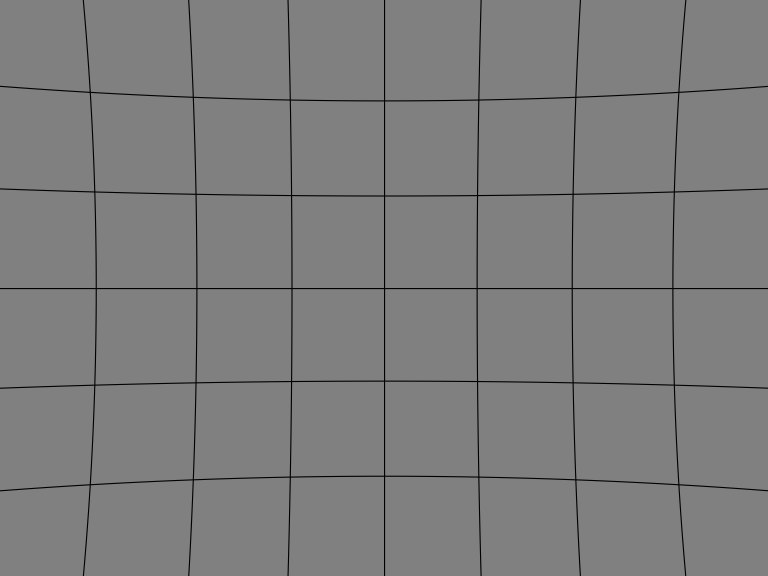
Reproduce this pattern procedurally as a Shadertoy shader.

```glsl
// Thin black square grid bent by pincushion lens distortion on flat grey.

// Lengths are fractions of the canvas height.
#define SPACING 0.16
#define PINCUSHION 0.171
#define LINE_WIDTH 0.00195
#define CENTRE_SHIFT vec2(0.00098, -0.00098)
#define OUTER_LINE vec2(3.0, 2.0)
#define GREY vec3(0.502)
#define INK vec3(0.0)

// Grid coordinates under the lens; lines lie on the integers.
vec2 lensGrid(vec2 p) {
    return p / (SPACING * (1.0 + PINCUSHION * dot(p, p)));
}

// Share of a one-pixel box covered by a line, from its offset in pixels.
vec2 lineCoverage(vec2 offset, float width) {
    vec2 upper = min(offset + 0.5, vec2(0.5 * width));
    vec2 lower = max(offset - 0.5, vec2(-0.5 * width));
    return clamp(upper - lower, 0.0, 1.0);
}

void mainImage(out vec4 fragColor, in vec2 fragCoord) {
    vec2 p = (fragCoord - 0.5 * iResolution.xy) / iResolution.y - CENTRE_SHIFT;
    vec2 grid = lensGrid(p);

    // Nearest line on each axis, limited to the lines inside the frame
    vec2 nearest = clamp(round(grid), -OUTER_LINE, OUTER_LINE);

    // Convert grid units to pixels with the local gradient
    vec2 dx = dFdx(grid);
    vec2 dy = dFdy(grid);
    vec2 offset = (grid - nearest) / sqrt(dx * dx + dy * dy);

    // Ink both line families without doubling at crossings
    vec2 cover = lineCoverage(offset, LINE_WIDTH * iResolution.y);
    float ink = 1.0 - (1.0 - cover.x) * (1.0 - cover.y);
    fragColor = vec4(mix(GREY, INK, ink), 1.0);
}
```
